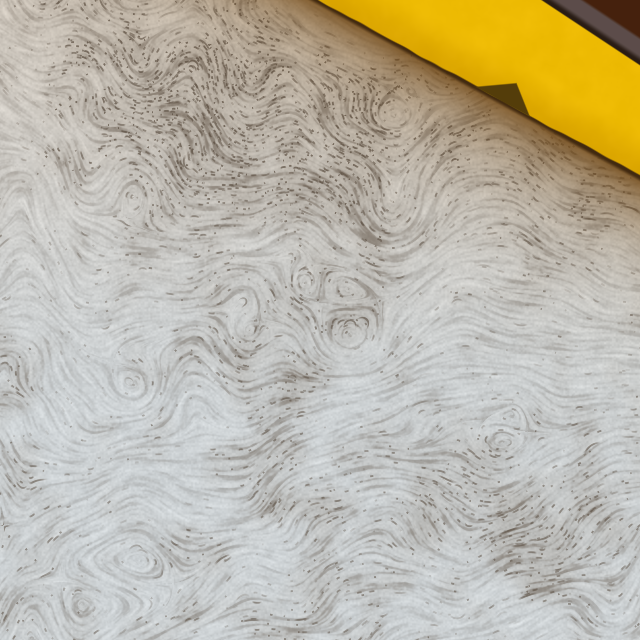
Write a Shadertoy shader that draws this texture.

```glsl
// Scratched, stained plaster wall under the shadow of a sloping yellow eave board.

vec2 hash2(vec2 p) {
    vec3 q = fract(p.xyx * vec3(0.1031, 0.1030, 0.0973));
    q += dot(q, q.yzx + 33.33);
    return fract((q.xx + q.yz) * q.zy);
}

float noise(vec2 p) {
    vec2 i = floor(p), f = fract(p);
    f = f * f * (3.0 - 2.0 * f);
    float low = mix(hash2(i).x, hash2(i + vec2(1, 0)).x, f.x);
    float high = mix(hash2(i + vec2(0, 1)).x, hash2(i + vec2(1, 1)).x, f.x);
    return mix(low, high, f.y);
}

float fbm(vec2 p) {
    float sum = 0.0, gain = 0.5;
    for (int i = 0; i < 4; i++) {
        sum += gain * noise(p);
        p = mat2(1.6, 1.2, -1.2, 1.6) * p + 7.3;
        gain *= 0.5;
    }
    return sum / 0.9375;
}

float spot(vec2 p, vec2 center, float radius) {
    vec2 d = (p - center) / radius;
    return exp(-dot(d, d));
}

// Height field whose contour lines are the trowel strokes
float strokeField(vec2 p) {
    float swirls = spot(p, vec2(0.55, 0.46), 0.09) + 0.8 * spot(p, vec2(0.61, 0.65), 0.07);
    float drift = 2.0 * p.y + 3.0 * (p.y - 0.45) * p.x;
    return drift + 0.6 * swirls + 0.55 * noise(p * 5.0 + 3.1) + 0.3 * noise(p * 12.0 + 9.4);
}

vec2 strokeDirection(vec2 p) {
    float h = strokeField(p);
    float dx = strokeField(p + vec2(0.004, 0.0)) - h;
    float dy = strokeField(p + vec2(0.0, 0.004)) - h;
    return normalize(vec2(dy, -dx) + 1e-6);
}

// Fine grain smeared along the strokes
float smearedGrain(vec2 p) {
    float sum = noise(p * 250.0);
    for (int side = -1; side <= 1; side += 2) {
        vec2 q = p;
        for (int i = 0; i < 7; i++) {
            q += float(side) * 0.003 * strokeDirection(q);
            sum += noise(q * 250.0);
        }
    }
    return sum / 15.0;
}

// Short scattered dashes lying along the strokes
float scratches(vec2 p, vec2 dir, float cells, float chance) {
    float ink = 0.0, soft = 1.2 * cells / iResolution.y;
    for (int y = -1; y <= 1; y++) {
        for (int x = -1; x <= 1; x++) {
            vec2 cell = floor(p * cells) + vec2(x, y);
            vec2 place = hash2(cell + cells), kind = hash2(cell + 57.0 + cells);
            vec2 d = p * cells - cell - place;
            float along = abs(dot(d, dir));
            float across = abs(dot(d, vec2(-dir.y, dir.x)) + (place.x - 0.5) * along * along);
            float len = mix(0.15, 0.75, kind.x * kind.x);
            float dash = 1.0 - smoothstep(0.0, soft, across - 0.0005 * cells);
            dash *= 1.0 - smoothstep(len * 0.4, len, along);
            ink = max(ink, dash * clamp((chance - kind.y) * 4.0, 0.0, 1.0));
        }
    }
    return ink;
}

vec3 plaster(vec2 p) {
    // Where dirt gathers
    float dirt = 0.55 * spot(p, vec2(0.33, 0.85), 0.17) + 0.5 * spot(p, vec2(0.56, 0.51), 0.11)
               + 0.4 * spot(p, vec2(0.45, 0.28), 0.17) + 0.5 * spot(p, vec2(0.92, 0.2), 0.2)
               + 0.4 * spot(p, vec2(0.72, 0.8), 0.18) - 0.3 * spot(p, vec2(0.12, 0.45), 0.2)
               - 0.4 * spot(p, vec2(0.55, 0.43), 0.04);
    dirt += 1.5 * (fbm(p * 7.0 + 2.0) - 0.5) + 0.7 * (noise(p * 24.0) - 0.5) + 0.2;
    dirt = clamp(dirt, 0.0, 1.0);

    vec3 color = mix(vec3(0.80, 0.82, 0.83), vec3(0.81, 0.79, 0.76), smoothstep(0.3, 1.0, p.y));
    color = mix(color, vec3(0.56, 0.52, 0.47), 0.32 * dirt);

    float grain = smearedGrain(p);
    color += 0.25 * (0.5 - grain) + 0.05 * (noise(p * 330.0) - 0.5);
    color = mix(color, vec3(0.43, 0.38, 0.33), smoothstep(0.5, 0.66, grain) * (0.08 + 0.42 * dirt));

    vec2 dir = strokeDirection(p);
    float ink = 0.55 * scratches(p, dir, 42.0, 0.1 + 0.5 * dirt);
    ink = max(ink, 0.5 * scratches(p, dir, 85.0, 0.15 + 0.6 * dirt));
    float specks = scratches(p, dir, 110.0, 0.9 * dirt * smoothstep(0.45, 0.9, p.y));
    return mix(color, vec3(0.33, 0.28, 0.23), max(ink, 0.65 * specks));
}

void mainImage(out vec4 fragColor, in vec2 fragCoord) {
    vec2 p = fragCoord / iResolution.xy;
    float px = 1.0 / iResolution.y;
    float board = dot(p - vec2(0.495, 1.0), vec2(0.480, 0.877));
    float gutter = dot(p - vec2(0.846, 1.0), vec2(0.552, 0.834));

    // Wall with the warm shadow below the board
    vec3 color = plaster(p);
    float below = max(-board, 0.0);
    color *= mix(vec3(1.0), vec3(0.92, 0.85, 0.76), exp(-below / 0.14));
    color = mix(color, vec3(0.45, 0.29, 0.09), 0.9 * exp(-below / 0.045));
    color = mix(color, vec3(0.20, 0.12, 0.04), 0.8 * smoothstep(-0.008, -0.001, board));

    // Yellow board with a triangular notch
    vec3 yellow = mix(vec3(0.86, 0.65, 0.0), vec3(0.93, 0.73, 0.01), smoothstep(0.0, 0.07, board));
    yellow += 0.04 * (fbm(p * 30.0) - 0.5);
    color = mix(color, yellow, smoothstep(-px, px, board - 0.003 * noise(p * 35.0)));
    float notch = min(0.865 + 0.09 * (p.x - 0.751) - p.y, 0.807 + 0.4 * (0.87 - p.y) - p.x);
    color = mix(color, vec3(0.33, 0.24, 0.04), smoothstep(-px, px, min(notch, board)));

    // Gutter strip and brown roof corner
    vec3 metal = mix(vec3(0.16, 0.11, 0.08), vec3(0.36, 0.30, 0.29), smoothstep(0.004, 0.014, gutter));
    metal = mix(metal, vec3(0.27, 0.13, 0.05), smoothstep(0.032, 0.038, gutter));
    color = mix(color, metal, smoothstep(-px, px, gutter));

    fragColor = vec4(clamp(color, 0.0, 1.0), 1.0);
}
```
